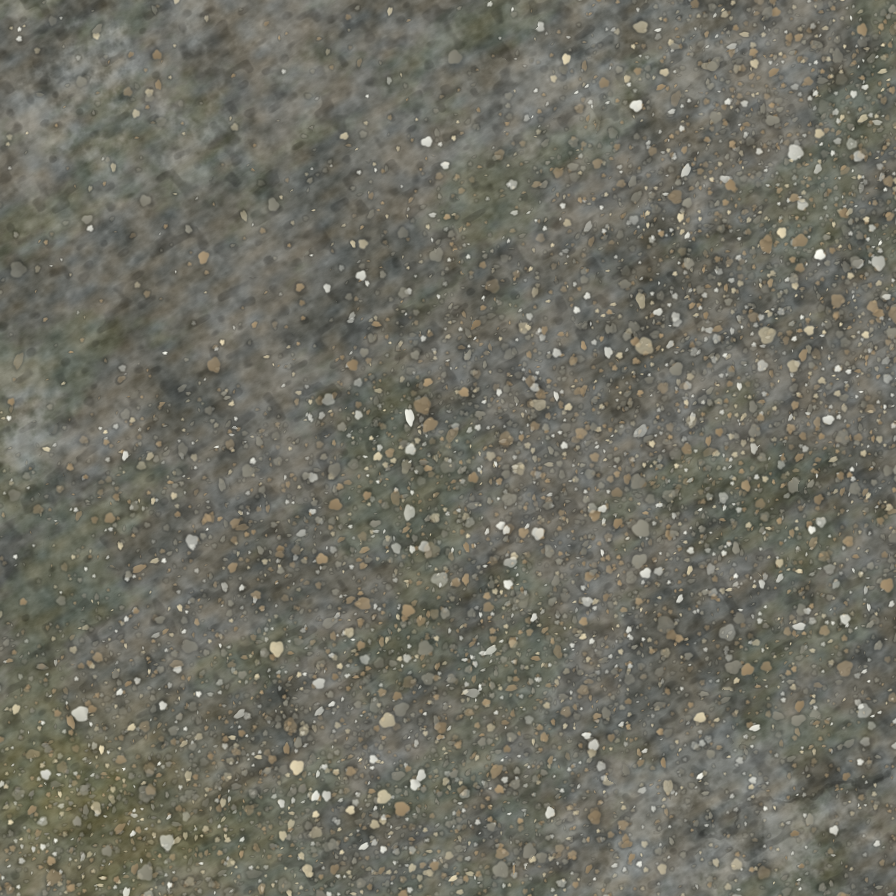
This texture is drawn by a Shadertoy shader. Its source:

```glsl
vec3 hash3(vec3 p) {
    p = fract(p * vec3(0.1031, 0.1030, 0.0973));
    p += dot(p, p.yxz + 33.33);
    return fract((p.xxy + p.yxx) * p.zyx);
}

float noise(vec2 p, float seed) {
    vec2 cell = floor(p), f = fract(p);
    f = f * f * (3.0 - 2.0 * f);
    float a = hash3(vec3(cell, seed)).x;
    float b = hash3(vec3(cell + vec2(1, 0), seed)).x;
    float c = hash3(vec3(cell + vec2(0, 1), seed)).x;
    float d = hash3(vec3(cell + vec2(1, 1), seed)).x;
    return mix(mix(a, b, f.x), mix(c, d, f.x), f.y);
}

vec2 rotate(vec2 p, float angle) {
    float c = cos(angle), s = sin(angle);
    return vec2(c * p.x + s * p.y, c * p.y - s * p.x);
}

float fbm(vec2 p, float seed) {
    float sum = 0.0, amplitude = 0.5;
    for (int i = 0; i < 5; i++) {
        sum += amplitude * noise(p, seed + float(i));
        p = rotate(p, 0.6) * 2.03;
        amplitude *= 0.6;
    }
    return sum / 1.153;
}

float blob(vec2 p, vec2 center, vec2 size) {
    vec2 q = (p - center) / size;
    return exp(-dot(q, q));
}

// Stones gather in a diagonal band and thin out towards the upper left.
float stoneDensity(vec2 uv) {
    float across = uv.x + 1.0 - uv.y + 0.5 * (fbm(uv * 6.0, 60.0) - 0.5);
    float band = smoothstep(0.45, 1.15, across);
    return 0.05 + 0.62 * band * (1.0 - 0.6 * smoothstep(1.4, 1.75, across));
}

vec3 stoneColor(float pick, float shade) {
    vec3 dull = vec3(0.53, 0.52, 0.47);
    vec3 ochre = vec3(0.62, 0.54, 0.42);
    vec3 cream = vec3(0.84, 0.79, 0.66);
    vec3 chalk = vec3(0.89, 0.89, 0.85);
    vec3 color = mix(dull, ochre, step(0.35, pick));
    color = mix(color, cream, step(0.68, pick));
    color = mix(color, chalk, step(0.83, pick));
    return color * mix(0.88, 1.1, shade);
}

// One layer of jittered, rounded stones; sizes are fractions of a cell.
vec3 addStones(vec3 ground, vec2 uv, float cells, float density, float seed, float blur) {
    vec2 p = uv * cells, home = floor(p);
    float soft = blur * cells;
    vec3 color = ground;
    for (int y = -1; y <= 1; y++)
    for (int x = -1; x <= 1; x++) {
        vec2 cell = home + vec2(x, y);
        vec3 place = hash3(vec3(cell, seed));
        vec3 form = hash3(vec3(cell, seed + 17.0));
        vec3 look = hash3(vec3(cell, seed + 31.0));
        if (place.z > density) continue;

        vec2 q = rotate(p - cell - place.xy, 0.9 + 2.2 * (form.x - 0.5));
        q.y *= mix(1.0, 2.0, form.y * form.y);
        float angle = atan(q.y, q.x);
        float radius = mix(0.14, 0.29, form.z * form.z);
        radius *= 1.0 + 0.10 * sin(3.0 * angle + 6.3 * look.x) + 0.06 * sin(5.0 * angle + 6.3 * look.y);
        float edge = length(q) - radius;
        float cover = 1.0 - smoothstep(-soft, soft, edge);

        // Dark soil shadow around the stone
        float rim = 1.0 - smoothstep(0.0, 0.15 + soft, edge);
        color *= 1.0 - 0.14 * rim * (1.0 - cover);
        vec3 stone = stoneColor(look.x, look.y);
        stone *= 1.0 + 0.07 * clamp(q.y / radius, -1.0, 1.0);
        color = mix(color, stone, cover * mix(0.3, 1.0, look.z));
    }
    return color;
}

vec3 soil(vec2 uv) {
    vec2 along = rotate(uv, 0.55);
    float mottle = smoothstep(0.30, 0.70, fbm(along * vec2(11.0, 16.0), 1.0));
    vec3 color = mix(vec3(0.362, 0.362, 0.332), vec3(0.462, 0.456, 0.425), mottle);

    // Moss tint and pale dusty patches
    float moss = smoothstep(0.48, 0.68, fbm(along * vec2(8.0, 13.0), 11.0));
    color = mix(color, vec3(0.40, 0.425, 0.345), 0.5 * moss);
    color = mix(color, vec3(0.46, 0.44, 0.27), 0.5 * blob(uv, vec2(0.10, 0.09), vec2(0.15, 0.11)));
    float dust = blob(uv, vec2(0.14, 0.92), vec2(0.19, 0.17)) + blob(uv, vec2(0.02, 0.52), vec2(0.07))
        + 0.9 * blob(uv, vec2(0.83, 0.06), vec2(0.30, 0.13)) + 0.6 * blob(uv, vec2(0.70, 0.92), vec2(0.22, 0.15));
    float flakes = smoothstep(0.42, 0.66, fbm(uv * 24.0, 21.0));
    color = mix(color, vec3(0.59, 0.59, 0.56), clamp(dust, 0.0, 1.0) * flakes * 0.85);

    // Slanted streaks, coloured grit and small dark pits
    float streak = fbm(along * vec2(45.0, 90.0), 31.0) - 0.5;
    float grit = noise(uv * 170.0, 41.0) - 0.5;
    float warmth = noise(along * vec2(50.0, 80.0), 45.0) - 0.5;
    float pits = smoothstep(0.64, 0.85, noise(along * vec2(75.0, 100.0), 47.0));
    color += 0.20 * streak + 0.075 * grit + 0.035 * warmth * vec3(1.0, 0.1, -1.0);
    color *= 1.0 - 0.16 * pits;

    // Faint crack in the lower right
    float path = 0.065 + 0.32 * (uv.x - 0.75) + 0.08 * (fbm(uv * 20.0, 51.0) - 0.5);
    float crack = 1.0 - smoothstep(0.001, 0.006, abs(uv.y - path));
    return color * (1.0 - 0.18 * crack * smoothstep(0.72, 0.80, uv.x));
}

void mainImage(out vec4 fragColor, in vec2 fragCoord) {
    vec2 uv = fragCoord / iResolution.xy;
    float blur = max(0.0016, 0.7 / iResolution.y);
    float density = stoneDensity(uv);
    vec3 color = soil(uv);
    float cells = 110.0;
    for (int layer = 0; layer < 4; layer++) {
        color = addStones(color, uv, cells, density, 70.0 + 50.0 * float(layer), blur);
        cells *= 0.65;
    }
    fragColor = vec4(clamp(color, 0.0, 1.0), 1.0);
}
```
